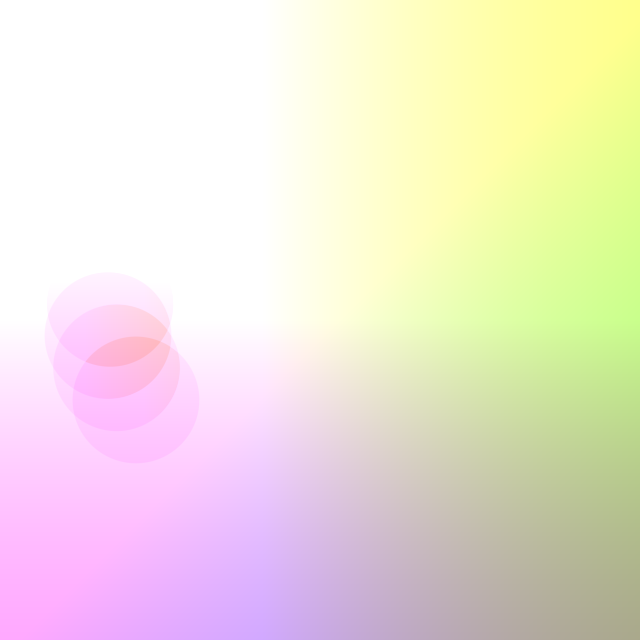
This background is drawn by a WebGL 2 fragment shader. Its source:

```glsl
#version 300 es
precision highp float;
// Soft pastel field: each colour channel fades along its own axis
// (red on a diagonal, green downward, blue rightward), clipped at white.
// A curved chain of translucent discs subtracts green and blue before the clip.

#define RED_START 1.03
#define GREEN_START 0.50
#define BLUE_START 0.41
#define DISC_COUNT 4
#define DISC_RADIUS 0.099
#define DISC_STEP 0.0503
#define DISC_TINT vec3(0.0, 0.06, 0.11)

uniform vec2 u_resolution;
out vec4 outColor;

// Linear before the start, easing off beyond it
float fade(float d, float slope, float easing) {
    float past = max(d, 0.0);
    return slope * d - easing * past * past;
}

// Centre of each disc along a shallow curve, top to bottom
vec2 discCenter(float i) {
    float bend = i - 0.7;
    return vec2(0.168 + 0.0084 * bend * bend, 0.526 - DISC_STEP * i);
}

// Number of discs covering a point, with smooth edges
float discCover(vec2 uv) {
    vec2 scale = u_resolution / min(u_resolution.x, u_resolution.y);
    float edge = 0.75 / min(u_resolution.x, u_resolution.y);
    float cover = 0.0;
    for (int i = 0; i < DISC_COUNT; i++) {
        float d = length((uv - discCenter(float(i))) * scale) - DISC_RADIUS;
        cover += 1.0 - smoothstep(-edge, edge, d);
    }
    return cover;
}

void main() {
    vec2 uv = gl_FragCoord.xy / u_resolution;
    float down = 1.0 - uv.y;

    // Channel gradients, allowed to exceed white until the final clip
    vec3 color = vec3(1.0) - vec3(
        fade(uv.x + down - RED_START, 0.55, 0.21),
        fade(down - GREEN_START, 1.0, 0.64),
        fade(uv.x - BLUE_START, 1.19, 0.72));

    // Overlapping discs deepen the tint
    color -= DISC_TINT * discCover(uv);
    outColor = vec4(clamp(color, 0.0, 1.0), 1.0);
}
```
